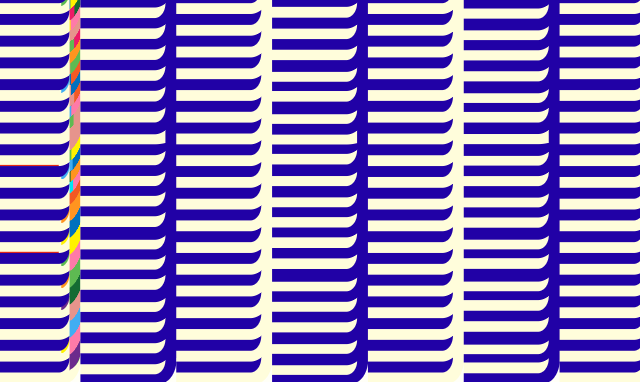
This pattern is drawn by a Shadertoy shader. Its source:

```glsl
// Seven columns of curled stripes, alternately blue on cream and cream on blue.
// Each stripe is an ellipse-ended band cut by a rising top edge; the first
// column carries a spine of slanted confetti colours and a few stray slivers.

const float DESIGN_WIDTH = 768.0;
const float COLUMN_WIDTH = 115.0;
const float FIRST_LEFT = -18.5;
const float CURL_START = 89.0;
const float CURL_WIDTH = 13.0;
const float SPINE_LEFT = CURL_START + CURL_WIDTH;
const float CURL_RISE = 4.8;
const float SPINE_SPLIT = 245.0;

const vec3 BLUE = vec3(0.13, 0.005, 0.65);
const vec3 CREAM = vec3(1.0, 0.992, 0.86);
const vec3 PAPER = vec3(1.0, 1.0, 0.97);
const vec3 RED = vec3(0.9, 0.16, 0.08);

const vec3 CONFETTI[12] = vec3[12](
    vec3(0.37, 0.73, 0.32), vec3(1.0, 0.58, 0.12), vec3(0.0, 0.44, 0.74),
    vec3(1.0, 0.48, 0.66), vec3(0.42, 0.17, 0.55), vec3(1.0, 0.95, 0.0),
    vec3(0.95, 0.35, 0.14), vec3(0.25, 0.68, 0.95), vec3(0.93, 0.1, 0.4),
    vec3(0.08, 0.42, 0.2), vec3(0.9, 0.58, 0.55), vec3(0.0, 0.9, 0.95));

float hash(vec2 p) {
    return fract(sin(dot(p, vec2(127.1, 311.7))) * 4375.85);
}

float cover(float d, float px) {
    return clamp(0.5 - d / px, 0.0, 1.0);
}

vec3 confetti(float id, float seed) {
    return CONFETTI[int(hash(vec2(id, seed)) * 11.99)];
}

// Approximate signed distance to an ellipse
float ellipse(vec2 q, vec2 r) {
    float k = length(q / r);
    return k * (k - 1.0) / length(q / (r * r));
}

// Region whose lower right corner is rounded from the given centre
float roundedCorner(vec2 p, vec2 center, vec2 r) {
    return ellipse(max(p - center, 0.01), r);
}

// Stripe with its bottom edge at y = 0, y pointing down
float curledStripe(vec2 p, float thickness, float curlRadius) {
    float t = clamp((p.x - CURL_START) / CURL_WIDTH, 0.0, 1.0);
    float top = -thickness - CURL_RISE * t * t - p.y;
    float reach = thickness + CURL_RISE;
    vec2 q = vec2(max(p.x - CURL_START, 0.01), p.y + reach);
    float body = ellipse(q, vec2(curlRadius, reach));
    return max(max(top, body), p.x - SPINE_LEFT);
}

// Slanted colour segments, short above the split and long below it
vec3 spineColor(vec2 p, float px) {
    float t = clamp((p.x - SPINE_LEFT) / CURL_WIDTH, 0.0, 1.0);
    float w = p.y + 6.0 * t + 12.0 * t * t - SPINE_SPLIT;
    float pitch = w < 0.0 ? 13.0 : 20.0;
    float id = floor(w / pitch);
    float edge = (w - id * pitch) / 2.0;
    vec3 color = mix(confetti(id, 3.0), confetti(id - 1.0, 3.0), cover(edge, px));
    float cut = p.x - SPINE_LEFT - 9.0 * hash(vec2(id, 8.0)) + 2.0;
    return mix(color, confetti(id, 5.0), w < 0.0 ? cover(cut, px) : 0.0);
}

vec3 columnColor(vec2 p, float index, float px) {
    p.x -= FIRST_LEFT + index * COLUMN_WIDTH;
    bool onBlue = mod(index, 2.0) > 0.5;
    vec3 ground = onBlue ? BLUE : CREAM;
    vec3 ink = onBlue ? CREAM : BLUE;

    // Row layout, counted upward; the blue columns are slightly uneven
    float pitch = onBlue ? 25.1 : 26.07;
    float bottom = onBlue ? 449.0 : 447.0;
    float row = floor((bottom + 3.0 - p.y) / pitch);
    float wobble = onBlue ? hash(vec2(row, index)) - 0.5 : 0.0;
    float thickness = onBlue ? 12.2 + 1.6 * wobble : 13.1;
    float curlRadius = onBlue && row == 11.0 ? 30.0 : CURL_WIDTH;
    vec2 q = vec2(p.x, p.y - bottom + row * pitch + 2.2 * wobble);
    float stripe = curledStripe(q, thickness, curlRadius);

    // Stray colour on the first column
    vec3 color = ground;
    if (index < 0.5 && row >= 0.0) {
        float sliver = curledStripe(q - vec2(0.0, 4.0), thickness, CURL_WIDTH);
        sliver = max(sliver, CURL_START + 3.0 - p.x);
        float shown = step(0.5, hash(vec2(row, 21.0)));
        color = mix(color, confetti(row, 13.0), shown * cover(sliver, px));
        float line = max(abs(q.y + thickness + 0.6) - 0.8, p.x - CURL_START);
        float lined = row == 5.0 || row == 9.0 ? 1.0 : 0.0;
        color = mix(color, RED, lined * cover(line, px));
    }
    color = mix(color, ink, row >= 0.0 ? cover(stripe, px) : 0.0);

    // Spine and rounded foot of the column
    if (index < 0.5) {
        float spine = roundedCorner(p, vec2(90.0, 423.0), vec2(25.0, 24.0));
        spine = max(spine, SPINE_LEFT - p.x);
        color = mix(color, spineColor(p, px), cover(spine, px));
    }
    float foot = roundedCorner(p, vec2(96.0, 430.0), vec2(19.5, 30.0));
    foot = p.y > 430.0 ? foot : -1.0e3;
    return mix(PAPER, color, cover(foot, px));
}

void mainImage(out vec4 fragColor, in vec2 fragCoord) {
    float px = DESIGN_WIDTH / iResolution.x;
    vec2 p = vec2(fragCoord.x, iResolution.y - fragCoord.y) * px;

    // Blend the two columns that meet at the nearest boundary
    float right = floor((p.x - FIRST_LEFT) / COLUMN_WIDTH + 0.5);
    float boundary = FIRST_LEFT + right * COLUMN_WIDTH;
    vec3 color = mix(columnColor(p, right - 1.0, px), columnColor(p, right, px),
                     cover(boundary - p.x, px));
    fragColor = vec4(color, 1.0);
}
```
